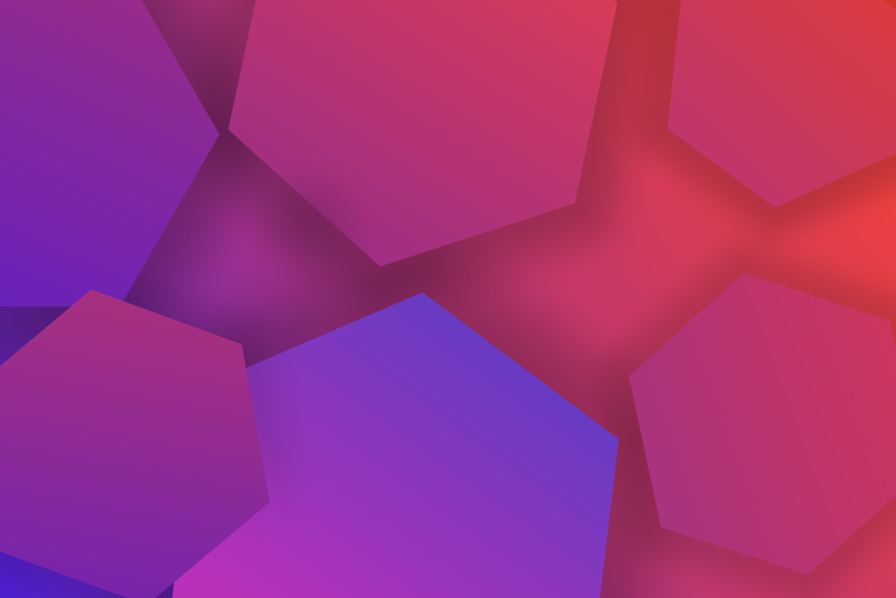
Reproduce this background procedurally as a WebGL 2 fragment shader.

```glsl
#version 300 es
precision highp float;
// Large overlapping gradient hexagons with soft shadows on a violet-to-red backdrop.

uniform vec2 u_resolution;
out vec4 fragColor;

// Signed distance to a regular hexagon; at zero turn a corner points right.
float hexagon(vec2 p, vec2 center, float radius, float turnDegrees) {
    const vec3 k = vec3(-0.8660, 0.5, 0.5774);
    float a = radians(turnDegrees);
    float apothem = -k.x * radius;
    p -= center;
    p = abs(vec2(cos(a) * p.x + sin(a) * p.y, cos(a) * p.y - sin(a) * p.x));
    p -= 2.0 * min(dot(k.xy, p), 0.0) * k.xy;
    p -= vec2(clamp(p.x, -k.z * apothem, k.z * apothem), apothem);
    return length(p) * sign(p.y);
}

// Position along the line from start to end, from 0 to 1.
float along(vec2 p, vec2 start, vec2 end) {
    vec2 axis = end - start;
    return clamp(dot(p - start, axis) / dot(axis, axis), 0.0, 1.0);
}

// Light left over near an edge, fading back to full at the given reach.
float shade(float dist, float reach, float strength) {
    return 1.0 - strength * (1.0 - smoothstep(0.0, reach, max(dist, 0.0)));
}

// Lay a fill over the base with a smoothed edge.
vec3 cover(vec3 base, vec3 fill, float dist) {
    float pixel = 1.0 / u_resolution.y;
    return mix(base, fill, 1.0 - smoothstep(-0.6 * pixel, 0.6 * pixel, dist));
}

vec3 backdrop(vec2 p) {
    const vec3 blue = vec3(0.30, 0.12, 0.82);
    const vec3 magenta = vec3(0.72, 0.21, 0.46);
    const vec3 red = vec3(0.98, 0.26, 0.20);
    float t = along(p, vec2(0.0), vec2(1.5, 1.0));
    return t < 0.5 ? mix(blue, magenta, t * 2.0) : mix(magenta, red, t * 2.0 - 1.0);
}

void main() {
    vec2 p = gl_FragCoord.xy / u_resolution.y;

    // Shapes
    float leftTop = hexagon(p, vec2(0.035, 0.775), 0.332, 0.0);
    float middleTop = hexagon(p, vec2(0.707, 0.889), 0.342, 18.0);
    float rightTop = hexagon(p, vec2(1.320, 0.875), 0.223, 24.0);
    float rightLow = hexagon(p, vec2(1.297, 0.291), 0.258, 42.0);
    float leftLow = hexagon(p, vec2(0.199, 0.252), 0.268, 40.0);
    float middleLow = hexagon(p, vec2(0.658, 0.104), 0.410, 23.2);

    // Backdrop darkened around the shapes
    vec3 color = backdrop(p);
    color *= shade(leftTop, 0.14, 0.23);
    color *= shade(middleTop, 0.13, 0.20);
    color *= shade(rightTop, 0.09, 0.18);
    color *= shade(rightLow, 0.09, 0.14);
    color *= shade(leftLow, 0.08, 0.10);
    color *= shade(middleLow, 0.16, 0.20);

    // Upper and right hexagons
    vec3 violetFill = mix(vec3(0.41, 0.13, 0.73), vec3(0.59, 0.17, 0.54),
        along(p, vec2(0.0, 0.488), vec2(0.234, 1.0)));
    color = cover(color, violetFill, leftTop);

    vec3 roseFill = mix(vec3(0.62, 0.18, 0.52), vec3(0.84, 0.23, 0.35),
        along(p, vec2(0.586, 0.58), vec2(0.898, 1.06)));
    color = cover(color, roseFill, middleTop);

    vec3 redFill = mix(vec3(0.74, 0.21, 0.43), vec3(0.85, 0.23, 0.26),
        along(p, vec2(1.172, 0.707), vec2(1.445, 1.0)));
    color = cover(color, redFill, rightTop);

    vec3 pinkFill = mix(vec3(0.66, 0.20, 0.49), vec3(0.80, 0.21, 0.37),
        along(p, vec2(1.074, 0.219), vec2(1.504, 0.375)));
    color = cover(color, pinkFill, rightLow);

    // Round soft shadow on the top hexagon's lower left side
    color *= shade(length(p - vec2(0.517, 0.619)), 0.13, 0.13);

    // Lower hexagons; the left one shades the middle one
    vec3 indigoFill = mix(vec3(0.73, 0.19, 0.72), vec3(0.41, 0.23, 0.76),
        along(p, vec2(0.39, -0.016), vec2(0.742, 0.473)));
    indigoFill *= shade(leftLow, 0.10, 0.10 * smoothstep(0.08, 0.3, p.y));
    color = cover(color, indigoFill, middleLow);

    vec3 plumFill = mix(vec3(0.46, 0.14, 0.68), vec3(0.66, 0.19, 0.49),
        along(p, vec2(0.156, -0.006), vec2(0.254, 0.502)));
    color = cover(color, plumFill, leftLow);

    fragColor = vec4(color, 1.0);
}
```
